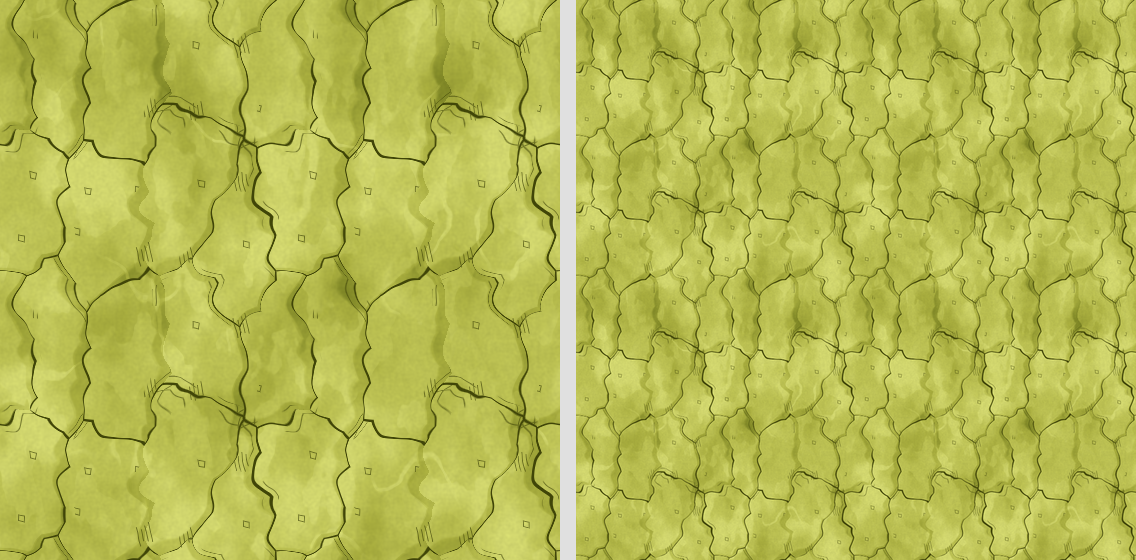
Left: one tile. Right: repeated 2 by 2.
A WebGL 1 fragment shader for this texture:

```glsl
precision highp float;
// Olive rock face: inked cracks over a mottled watercolour wash.
// Cracks are borders of a wrapped, jittered Voronoi lattice repeated 2 x 2,
// while the wash and pale veins use gradient noise that wraps on the canvas.
uniform vec2 u_resolution;

const float REPEATS = 2.0;
const vec2 CELLS = vec2(4.0, 2.0);      // stones per repeat, even row count
const vec2 MARKS = vec2(5.0, 4.0);      // grid for chips and hatching
const float JITTER = 0.72;
const float LINE = 0.0044;              // crack half width, in repeats
const float FINE_LINE = 0.0015;
const float MISSING = 0.14;             // share of cracks left out
const float SHADE_WIDTH = 0.036;
const vec2 SHADE_SIDE = vec2(0.85, -0.53);
const vec3 LIGHT = vec3(0.82, 0.84, 0.43);
const vec3 BASE = vec3(0.73, 0.75, 0.32);
const vec3 MID = vec3(0.65, 0.67, 0.24);
const vec3 DARK = vec3(0.50, 0.53, 0.15);
const vec3 INK = vec3(0.25, 0.27, 0.03);

vec2 hash2(vec2 p) {
  vec3 q = fract(p.xyx * vec3(0.1031, 0.1030, 0.0973));
  q += dot(q, q.yzx + 33.33);
  return fract((q.xx + q.yz) * q.zy);
}

float corner(vec2 cell, vec2 f, vec2 o, vec2 period, float seed) {
  return dot(hash2(mod(cell + o, period) + seed) * 2.0 - 1.0, f - o);
}

// Gradient noise over 0..1, wrapping after "period" cells
float noise(vec2 uv, vec2 period, float seed) {
  vec2 p = uv * period, c = floor(p), f = p - c;
  vec2 s = f * f * f * (f * (f * 6.0 - 15.0) + 10.0);
  vec2 e = vec2(1.0, 0.0);
  return mix(mix(corner(c, f, e.yy, period, seed), corner(c, f, e.xy, period, seed), s.x),
             mix(corner(c, f, e.yx, period, seed), corner(c, f, e.xx, period, seed), s.x), s.y);
}

float fbm(vec2 uv, vec2 period, float seed) {
  float sum = 0.0, gain = 1.0;
  for (int i = 0; i < 4; i++) {
    sum += gain * noise(uv, period, seed + 13.0 * float(i));
    period *= 2.0;
    gain *= 0.5;
  }
  return sum;
}

float stroke(float d, float halfWidth, float px) {
  return clamp((halfWidth - d) / px + 0.5, 0.0, 1.0) * min(1.0, 2.0 * halfWidth / px);
}

vec2 site(vec2 cell) {
  vec2 shift = vec2(0.5 * mod(cell.y, 2.0), 0.0);
  return cell + 0.5 + shift + JITTER * (hash2(mod(cell, CELLS) + 19.0) - 0.5);
}

// x: ink, y: shade beside the crack, z: distance to the nearest border
vec3 cracks(vec2 p, float px) {
  vec2 q = p * CELLS, own = vec2(0.0), toOwn = vec2(0.0);
  float best = 99.0;
  for (int j = -2; j <= 2; j++) for (int i = -2; i <= 2; i++) {
    vec2 cell = floor(q) + vec2(float(i), float(j));
    vec2 r = site(cell) - q;
    if (dot(r, r) < best) { best = dot(r, r); own = cell; toOwn = r; }
  }
  float pressure = clamp(0.85 + 1.3 * noise(p, vec2(9.0), 41.0), 0.3, 1.5);
  float unbroken = smoothstep(-0.34, -0.22, noise(p, vec2(6.0, 5.0), 53.0));
  float doubled = smoothstep(0.08, 0.16, noise(p, vec2(7.0, 5.0), 67.0));
  float band = SHADE_WIDTH * (0.8 + 1.8 * noise(p, vec2(6.0, 4.0), 71.0));
  vec3 result = vec3(0.0, 0.0, 1.0);
  for (int j = -2; j <= 2; j++) for (int i = -2; i <= 2; i++) {
    if (i == 0 && j == 0) continue;
    vec2 cell = own + vec2(float(i), float(j));
    vec2 r = site(cell) - q, n = r - toOwn;
    float d = dot(0.5 * (r + toOwn), n) / length(n * CELLS);
    float edge = fract(hash2(mod(own, CELLS) + 7.0).x + hash2(mod(cell, CELLS) + 7.0).x);
    float drawn = step(MISSING, edge) * unbroken;
    float width = LINE * mix(0.55, 1.15, fract(edge * 7.0)) * pressure * drawn;
    float inner = stroke(abs(d - 0.024), FINE_LINE, px) * doubled * step(0.6, edge);
    float side = smoothstep(0.0, 0.5, dot(normalize(n * CELLS), SHADE_SIDE));
    float shade = side * (1.0 - smoothstep(band * 0.75, band * 1.15 + 0.004, d));
    result.x = max(result.x, max(stroke(d, width, px), 0.8 * inner));
    result.y = max(result.y, shade);
    result.z = min(result.z, d);
  }
  return result;
}

// Small chips inside the stones and short hatching beside the cracks
float marks(vec2 p, float border, float px) {
  float ink = 0.0;
  for (int j = -1; j <= 1; j++) for (int i = -1; i <= 1; i++) {
    vec2 cell = floor(p * MARKS) + vec2(float(i), float(j));
    vec2 id = mod(cell, MARKS), h = hash2(id + 31.0), kind = hash2(id + 83.0);
    vec2 v = p - (cell + 0.25 + 0.5 * h) / MARKS;
    float chip = abs(max(abs(v.x) - 0.35 * v.y * (h.x - 0.3), abs(v.y + 0.2 * v.x)) - 0.0105);
    if (kind.x < 0.32) ink = max(ink, stroke(chip, FINE_LINE, px) * step(0.035, border));
    if (kind.x > 0.5) for (int k = 0; k < 4; k++) {
      float f = float(k);
      vec2 a = v - vec2(0.014 * f - 0.02, 0.006 * f), dir = vec2(0.4 * (h.y - 0.7), 1.0);
      float reach = 0.016 + 0.02 * fract(kind.y + 0.37 * f);
      float d = length(a - dir * clamp(dot(a, dir) / dot(dir, dir), -reach, reach));
      ink = max(ink, stroke(d, FINE_LINE, px) * (1.0 - smoothstep(0.045, 0.06, border)));
    }
  }
  return 0.85 * ink;
}

void main() {
  vec2 uv = gl_FragCoord.xy / u_resolution, p = uv * REPEATS;
  float px = REPEATS / min(u_resolution.x, u_resolution.y);

  // Kinked, slightly shaky hand for the cracks
  vec2 kink = vec2(abs(noise(p, vec2(4.0, 6.0), 5.0)), abs(noise(p, vec2(5.0), 11.0)));
  vec2 shake = vec2(noise(p, vec2(18.0), 23.0), noise(p, vec2(18.0), 29.0));
  vec3 crack = cracks(p + 0.13 * kink + 0.009 * shake, px);
  float ink = max(crack.x, marks(p + 0.006 * shake, crack.z, px));

  // Wash: broad tone per repeat, brushed patches and veins across the canvas
  float wash = 0.45 * noise(p, vec2(2.0), 3.0) + 0.55 * fbm(uv, vec2(7.0, 5.0), 37.0);
  float patches = smoothstep(0.04, 0.12, fbm(uv, vec2(11.0, 7.0), 101.0)) - 0.4;
  vec2 bend = 0.03 * vec2(fbm(uv, vec2(8.0), 59.0), fbm(uv, vec2(8.0), 61.0));
  float vein = 1.0 - smoothstep(0.008, 0.035, abs(noise(uv + bend, vec2(9.0, 6.0), 97.0)));
  vein *= smoothstep(0.0, 0.25, noise(uv, vec2(6.0), 113.0));
  float tone = 0.06 + wash + 0.12 * patches + 0.22 * vein - 0.34 * crack.y;

  vec3 color = mix(BASE, LIGHT, smoothstep(0.0, 0.34, tone));
  color = mix(color, MID, smoothstep(0.0, 0.28, -tone));
  color = mix(color, DARK, smoothstep(0.26, 0.72, -tone));
  color *= 1.0 + 0.05 * noise(uv, vec2(170.0), 2.0) + 0.04 * noise(uv, vec2(90.0, 60.0), 9.0);
  gl_FragColor = vec4(mix(color, INK, ink), 1.0);
}
```
